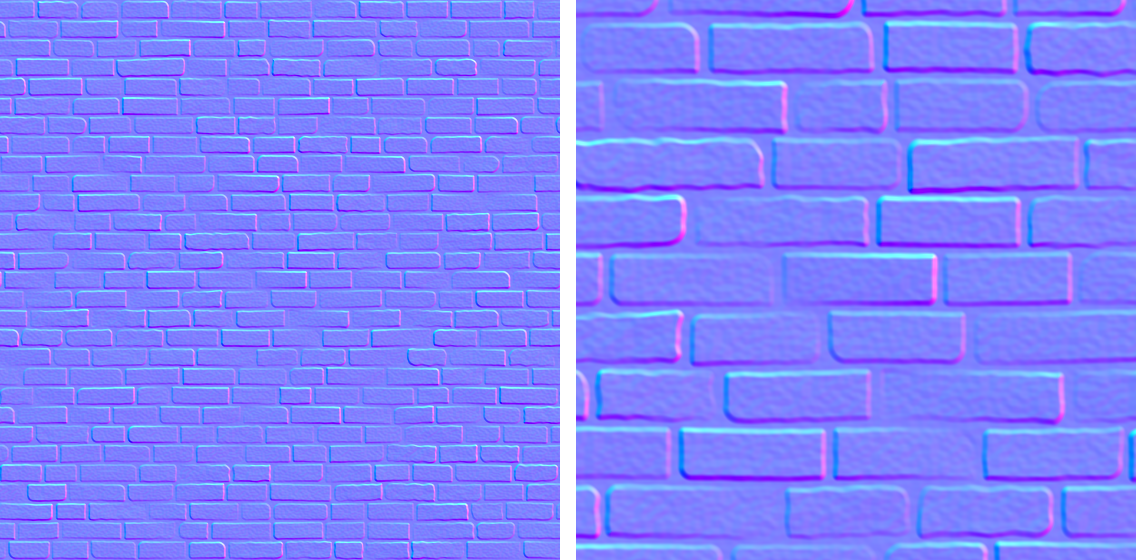
Left: the whole. Right: its middle third, enlarged.
This texture map is drawn by a three.js fragment shader. Its source:

```glsl
// Tangent-space normal map of a worn brick wall: 29 courses of 11 or 12 bricks.
// A height field of bevelled, uneven rounded boxes plus gradient-noise grain
// is differentiated; its slopes go to red and green. The map tiles both ways.
#define ROWS 29.0
#define COLS 11.0
#define JOINT_JITTER 0.42
#define GAP 0.0019
#define BEVEL 0.0043
#define RELIEF_MIN 0.13
#define RELIEF_MAX 0.32
#define ROUND_MAX 0.0135
#define EDGE_WEAR 0.0016
#define GRAIN 0.00017
#define UNEVEN 0.00025
#define STEP 0.0008
#define FLAT_COLOR vec3(0.495, 0.505, 1.0)

varying vec2 vUv;

float hash(vec2 p) {
  vec3 q = fract(p.xyx * vec3(0.1031, 0.1030, 0.0973));
  q += dot(q, q.yzx + 33.33);
  return fract((q.x + q.y) * q.z);
}

// Gradient noise, periodic over the canvas; freq holds whole numbers.
float cornerRamp(vec2 cell, vec2 offset, vec2 freq) {
  float angle = 6.2832 * hash(mod(cell, freq) + 17.3);
  return dot(vec2(cos(angle), sin(angle)), offset);
}

float noise(vec2 uv, vec2 freq) {
  vec2 p = uv * freq;
  vec2 c = floor(p), f = fract(p);
  vec2 w = f * f * f * (f * (f * 6.0 - 15.0) + 10.0);
  vec2 e = vec2(1.0, 0.0);
  float low = mix(cornerRamp(c, f, freq), cornerRamp(c + e, f - e, freq), w.x);
  float high = mix(cornerRamp(c + e.yx, f - e.yx, freq),
                   cornerRamp(c + 1.0, f - 1.0, freq), w.x);
  return mix(low, high, w.y);
}

// Position of the vertical joint left of brick i, in brick units.
float joint(float i, float count, float row) {
  return i + JOINT_JITTER * (hash(vec2(mod(i, count), row) + 5.1) - 0.5);
}

float roundedBox(vec2 q, vec2 size, float radius) {
  vec2 d = abs(q) - size + radius;
  return length(max(d, 0.0)) + min(max(d.x, d.y), 0.0) - radius;
}

float wallHeight(vec2 uv) {
  // Slightly wavering courses
  vec2 p = uv + vec2(0.0, 0.0018 * noise(uv, vec2(8.0, 11.0)));
  float course = floor(p.y * ROWS);
  float row = mod(course, ROWS);

  // Find the brick between its two joints
  float count = COLS + step(0.35, hash(vec2(row, 71.0)));
  float u = p.x * count + 0.5 * mod(row, 2.0) + 0.4 * hash(vec2(row, 43.0));
  float i = floor(u);
  i += step(joint(i + 1.0, count, row), u) - step(u, joint(i, count, row));
  float left = joint(i, count, row);
  float right = joint(i + 1.0, count, row);
  vec2 id = vec2(mod(i, count), row);
  float wear = hash(id + 61.7);

  // Brick outline: own inset, tilt, corner rounding and ragged edge
  vec2 size = vec2(0.5 * (right - left) / count, 0.5 / ROWS) - GAP;
  size -= vec2(0.0016, 0.0008) * hash(id + 29.3);
  vec2 q = vec2((u - 0.5 * (left + right)) / count, p.y - (course + 0.5) / ROWS);
  q.y += q.x * 0.045 * (hash(id + 83.9) - 0.5);
  float bend = hash(id * 2.0 + step(0.0, q) + 37.1);
  float radius = mix(0.0025, ROUND_MAX, bend * bend * bend);
  float d = roundedBox(q, size, radius);
  d += EDGE_WEAR * (0.3 + 1.3 * wear * wear) * noise(uv, vec2(75.0, 95.0));

  // Raised face with a crisp bevel, a few bricks standing prouder
  float face = 1.0 - smoothstep(-0.7 * BEVEL, 0.3 * BEVEL, d);
  float proud = hash(id + 11.9);
  float height = mix(RELIEF_MIN, RELIEF_MAX, proud * proud) * BEVEL * face;
  vec2 lean = vec2(hash(id + 3.7), hash(id + 47.3)) - 0.5;
  height += face * dot(q, lean) * 0.03;

  // Faint unevenness, fine grain everywhere, pitting on worn bricks
  height += UNEVEN * noise(uv, vec2(23.0, 41.0));
  height += GRAIN * (0.5 + 0.5 * face) * noise(uv, vec2(170.0, 220.0));
  height += GRAIN * 1.8 * wear * face * noise(uv, vec2(55.0, 80.0));
  return height;
}

void main() {
  vec2 e = vec2(STEP, 0.0);
  vec2 slope = vec2(wallHeight(vUv + e) - wallHeight(vUv - e),
                    wallHeight(vUv + e.yx) - wallHeight(vUv - e.yx)) / (2.0 * STEP);
  vec3 color = FLAT_COLOR - vec3(slope, 0.0);
  gl_FragColor = vec4(clamp(color, 0.0, 1.0), 1.0);
}
```
